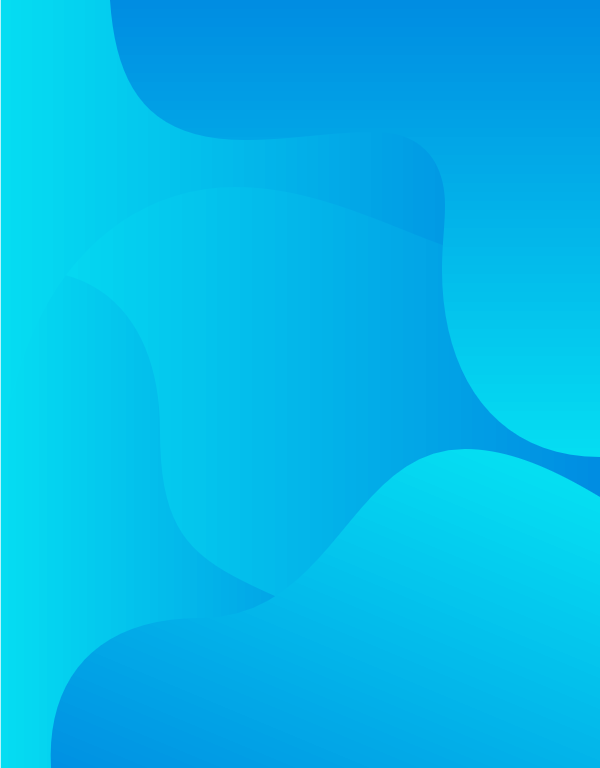
This background is drawn by a WebGL 1 fragment shader. Its source:

```glsl
precision highp float;
// Flowing cyan and blue layers: a left-to-right backdrop, a broad arched sheet,
// a lower-left fold and two large blobs. Each outline is a closed path of cubic
// curves, filled by signed distance and coloured with a linear ramp.

uniform vec2 u_resolution;

const vec2 CANVAS = vec2(6.0, 7.68);          // design grid, origin lower left
const vec3 BRIGHT = vec3(0.02, 0.87, 0.95);
const vec3 DEEP = vec3(0.0, 0.55, 0.885);
const float BANDS = 50.0;                     // faint steps within each ramp
const float BACKDROP_SPAN = 5.3;              // ramp lengths on the grid
const float SHEET_START = 0.2;
const float SHEET_SPAN = 5.8;
const float FOLD_SPAN = 3.95;
const float TOP_BLOB_SPAN = 4.57;
const vec2 LOW_BLOB_SLOPE = vec2(0.081, 0.194);
const float MARGIN_WIDTH = 0.01;              // pale sliver on the left
const float MARGIN_STRENGTH = 0.7;
const int CURVE_STEPS = 20;

// Path state for the current fragment
vec2 pos;
vec2 pen;
float nearest;
float side;

void moveTo(vec2 start) {
  pen = start;
  nearest = 100.0;
  side = 1.0;
}

// Track the nearest edge and flip sides at each ray crossing
void lineTo(vec2 end) {
  vec2 edge = end - pen;
  vec2 rel = pos - pen;
  float along = clamp(dot(rel, edge) / dot(edge, edge), 0.0, 1.0);
  nearest = min(nearest, length(rel - edge * along));
  if ((pen.y > pos.y) != (end.y > pos.y)) {
    if (rel.x < edge.x * rel.y / edge.y) side = -side;
  }
  pen = end;
}

void curveTo(vec2 b, vec2 c, vec2 d) {
  vec2 a = pen;
  for (int i = 1; i <= CURVE_STEPS; i++) {
    float t = float(i) / float(CURVE_STEPS);
    float s = 1.0 - t;
    lineTo(s * s * s * a + 3.0 * s * t * (s * b + t * c) + t * t * t * d);
  }
}

float coverage(float pixel) {
  return clamp(0.5 - side * nearest / pixel, 0.0, 1.0);
}

// Colour from bright (0) to deep (1), in fine steps
vec3 ramp(float t) {
  float stepped = (floor(t * BANDS) + 0.5) / BANDS;
  return mix(BRIGHT, DEEP, clamp(stepped, 0.0, 1.0));
}

float sheet(float pixel) {
  moveTo(vec2(0.15, 3.83));
  curveTo(vec2(0.45, 5.03), vec2(1.3, 5.81), vec2(2.35, 5.81));
  curveTo(vec2(3.1, 5.81), vec2(3.75, 5.48), vec2(4.45, 5.22));
  lineTo(vec2(6.2, 4.6));
  lineTo(vec2(6.2, -0.2));
  lineTo(vec2(-0.2, -0.2));
  lineTo(vec2(-0.2, 2.8));
  lineTo(vec2(0.15, 3.83));
  return coverage(pixel);
}

float fold(float pixel) {
  moveTo(vec2(0.65, 4.93));
  curveTo(vec2(1.3, 4.76), vec2(1.6, 4.13), vec2(1.6, 3.38));
  curveTo(vec2(1.6, 2.28), vec2(1.95, 2.08), vec2(2.77, 1.71));
  lineTo(vec2(3.1, 1.56));
  lineTo(vec2(3.1, -0.2));
  lineTo(vec2(-0.2, -0.2));
  lineTo(vec2(-0.2, 4.93));
  lineTo(vec2(0.65, 4.93));
  return coverage(pixel);
}

float topBlob(float pixel) {
  moveTo(vec2(1.1, 7.68));
  curveTo(vec2(1.16, 6.78), vec2(1.5, 6.28), vec2(2.45, 6.28));
  curveTo(vec2(2.9, 6.28), vec2(3.3, 6.36), vec2(3.75, 6.36));
  curveTo(vec2(4.25, 6.36), vec2(4.45, 6.03), vec2(4.45, 5.63));
  curveTo(vec2(4.45, 5.43), vec2(4.42, 5.23), vec2(4.42, 4.98));
  curveTo(vec2(4.42, 3.93), vec2(4.95, 3.11), vec2(6.0, 3.11));
  lineTo(vec2(6.2, 3.11));
  lineTo(vec2(6.2, 7.9));
  lineTo(vec2(1.1, 7.9));
  lineTo(vec2(1.1, 7.68));
  return coverage(pixel);
}

float lowBlob(float pixel) {
  moveTo(vec2(0.51, 0.0));
  curveTo(vec2(0.46, 0.88), vec2(0.95, 1.5), vec2(2.0, 1.5));
  curveTo(vec2(3.35, 1.5), vec2(3.5, 3.19), vec2(4.65, 3.19));
  curveTo(vec2(5.1, 3.19), vec2(5.55, 2.98), vec2(6.0, 2.71));
  lineTo(vec2(6.2, 2.6)); lineTo(vec2(6.2, -0.2));
  lineTo(vec2(0.51, -0.2)); lineTo(vec2(0.51, 0.0));
  return coverage(pixel);
}

void main() {
  pos = gl_FragCoord.xy / u_resolution * CANVAS;
  float pixel = CANVAS.y / u_resolution.y;
  float arch = sheet(pixel);
  vec3 color = ramp(pos.x / BACKDROP_SPAN);
  color = mix(color, ramp((pos.x - SHEET_START) / SHEET_SPAN), arch);
  color = mix(color, ramp(pos.x / FOLD_SPAN), arch * fold(pixel));
  color = mix(color, ramp(1.0 - (CANVAS.y - pos.y) / TOP_BLOB_SPAN), topBlob(pixel));
  color = mix(color, ramp(1.0 - dot(pos, LOW_BLOB_SLOPE)), lowBlob(pixel));
  float margin = clamp(0.5 + (MARGIN_WIDTH - pos.x) / pixel, 0.0, 1.0);
  gl_FragColor = vec4(mix(color, vec3(1.0), MARGIN_STRENGTH * margin), 1.0);
}
```
